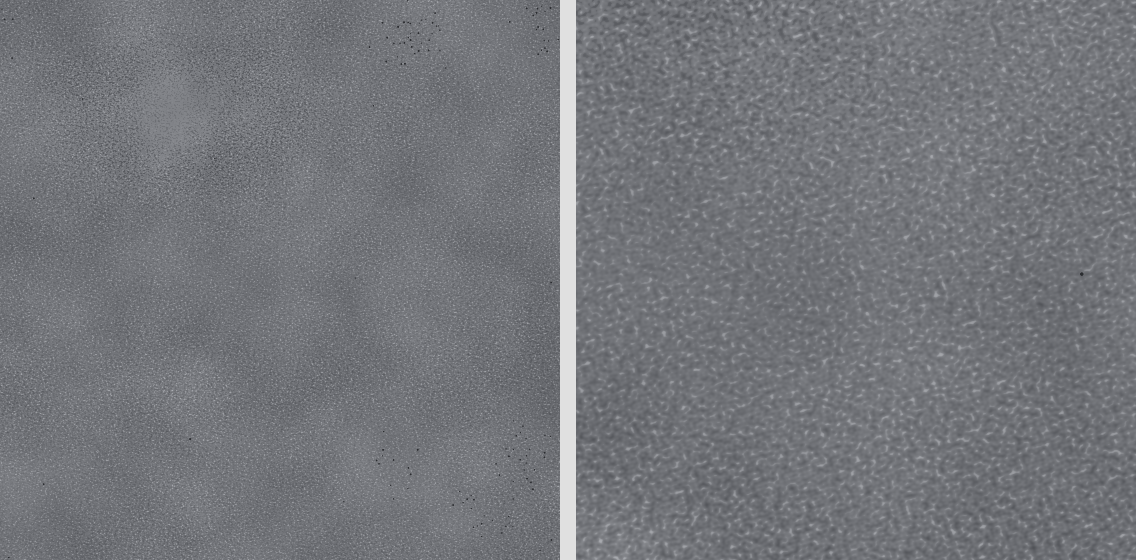
Left, the full canvas; right, a detail of the centre.
This texture is drawn by a WebGL 1 fragment shader. Its source:

```glsl
precision highp float;
// Weathered blue-grey concrete: soft clouds, fine grain, a worn patch and clustered pits.

uniform vec2 u_resolution;

const vec3 BASE_COLOR = vec3(0.443, 0.451, 0.470);
const vec3 PIT_COLOR = vec3(0.17, 0.175, 0.19);

const float CLOUD_SCALE = 5.0;
const float CLOUD_CONTRAST = 0.058;
const vec2 COARSE_GRAIN_SCALE = vec2(195.0, 260.0);
const vec2 FINE_GRAIN_SCALE = vec2(330.0, 410.0);
const float GRAIN_CONTRAST = 0.086;
const float GLINT_STRENGTH = 0.095;

const vec2 PATCH_CENTER = vec2(0.33, 0.80);
const vec2 PATCH_RADIUS = vec2(0.095, 0.055);
const vec2 HALO_RADIUS = vec2(0.23, 0.15);
const float PATCH_LIGHT = 0.06;
const float HALO_LIGHT = 0.025;
const float SPECK_DARKNESS = 0.09;

const float PIT_CELLS = 160.0;
const float PIT_DENSITY = 0.13;
const int PIT_CLUSTERS = 10;

vec2 hash2(vec2 p) {
  vec3 q = fract(p.xyx * vec3(0.1031, 0.1030, 0.0973));
  q += dot(q, q.yzx + 33.33);
  return fract((q.xx + q.yz) * q.zy);
}

vec2 gradient(vec2 cell) {
  float angle = 6.28318 * hash2(cell).x;
  return vec2(cos(angle), sin(angle));
}

float gradientNoise(vec2 p) {
  vec2 cell = floor(p);
  vec2 f = fract(p);
  vec2 blend = f * f * f * (f * (f * 6.0 - 15.0) + 10.0);
  vec2 e = vec2(0.0, 1.0);
  float low = mix(dot(gradient(cell), f),
                  dot(gradient(cell + e.yx), f - e.yx), blend.x);
  float high = mix(dot(gradient(cell + e.xy), f - e.xy),
                   dot(gradient(cell + e.yy), f - e.yy), blend.x);
  return mix(low, high, blend.y);
}

vec2 rotate(vec2 p, float angle) {
  float c = cos(angle);
  float s = sin(angle);
  return mat2(c, s, -s, c) * p;
}

float clouds(vec2 p) {
  float sum = 0.0;
  float amplitude = 1.0;
  for (int i = 0; i < 5; i++) {
    sum += amplitude * gradientNoise(p);
    p = 2.0 * rotate(p, 0.64) + 17.3;
    amplitude *= 0.55;
  }
  return sum;
}

float softSpot(vec2 offset, vec2 radius) {
  vec2 q = offset / radius;
  return exp(-dot(q, q));
}

// Chance of a pit: clusters gather on the right and wrap round the borders.
float pitChance(vec2 uv) {
  float chance = 0.0003;
  for (int i = 0; i < PIT_CLUSTERS; i++) {
    vec2 seed = vec2(float(i) * 7.0 + 3.0, 41.0);
    vec2 center = mix(vec2(0.70, -0.15), vec2(1.03, 0.29), hash2(seed));
    vec2 offset = fract(uv - center + 0.5) - 0.5;
    float radius = mix(0.018, 0.055, hash2(seed + 90.0).x);
    chance += PIT_DENSITY * softSpot(offset, vec2(radius));
  }
  return chance;
}

float pits(vec2 uv, float pixel) {
  vec2 cell = floor(uv * PIT_CELLS);
  vec2 pick = hash2(cell + 211.0);
  vec2 center = (cell + mix(vec2(0.22), vec2(0.78), hash2(cell + 57.0))) / PIT_CELLS;
  float radius = mix(0.14, 0.28, pick.y) / PIT_CELLS;
  float disc = 1.0 - smoothstep(radius - 0.5 * pixel, radius + 0.5 * pixel,
                                length(uv - center));
  return disc * step(pick.x, pitChance(cell / PIT_CELLS));
}

void main() {
  float pixel = 1.0 / min(u_resolution.x, u_resolution.y);
  vec2 uv = gl_FragCoord.xy * pixel;

  // Broad tone and grain, on tilted lattices so that no rows show
  float cloud = clouds(uv * CLOUD_SCALE + 5.7);
  float coarse = gradientNoise(rotate(uv, 0.21) * COARSE_GRAIN_SCALE + 331.0);
  float fine = gradientNoise(rotate(uv, -0.33) * FINE_GRAIN_SCALE + 483.0);
  float roughness = 1.0 + 0.5 * gradientNoise(uv * 5.0 + 62.0);

  // Smooth worn patch inside a rougher, speckled halo
  vec2 warp = 0.07 * vec2(clouds(uv * 9.0), clouds(uv * 9.0 + 40.0));
  vec2 offset = uv - PATCH_CENTER + warp;
  float worn = softSpot(offset, PATCH_RADIUS);
  float halo = softSpot(offset, HALO_RADIUS);
  float specks = smoothstep(0.15, 0.3, -0.7 * coarse - fine) * halo * (1.0 - 0.6 * worn);

  float tone = CLOUD_CONTRAST * cloud;
  tone += GRAIN_CONTRAST * roughness * (coarse + fine) * (1.0 - 0.75 * worn);
  tone += GLINT_STRENGTH * smoothstep(0.2, 0.65, fine + 0.4 * coarse) * (1.0 - worn);
  tone += PATCH_LIGHT * worn + HALO_LIGHT * halo - SPECK_DARKNESS * specks;

  vec3 color = mix(BASE_COLOR + tone, PIT_COLOR, pits(uv, pixel));
  gl_FragColor = vec4(color, 1.0);
}
```
